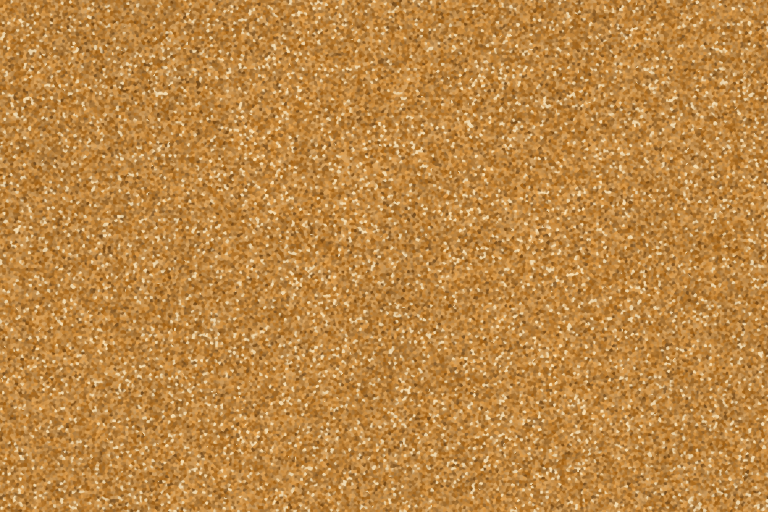
This texture is drawn by a WebGL 2 fragment shader. Its source:

```glsl
#version 300 es
precision highp float;
// Fine golden glitter: a sheet of tiny packed grains, each with its own tone.
// Grains are softly blended Voronoi cells; slow gradient noise varies the
// overall light and gathers the pale glints into loose clusters.

uniform vec2 u_resolution;
out vec4 fragColor;

// Three random values in 0..1 for a lattice cell
vec3 hash3(ivec2 cell, uint seed) {
    uvec3 v = uvec3(uvec2(cell), seed) * 1664525u + 1013904223u;
    v.x += v.y * v.z; v.y += v.z * v.x; v.z += v.x * v.y;
    v ^= v >> 16u;
    v.x += v.y * v.z; v.y += v.z * v.x; v.z += v.x * v.y;
    return vec3(v >> 8u) / 16777216.0;
}

float cornerSlope(ivec2 cell, vec2 offset) {
    float angle = 6.2832 * hash3(cell, 7u).x;
    return dot(vec2(cos(angle), sin(angle)), offset);
}

float gradientNoise(vec2 p) {
    ivec2 i = ivec2(floor(p));
    vec2 f = fract(p);
    vec2 s = f * f * f * (f * (f * 6.0 - 15.0) + 10.0);
    float low = mix(cornerSlope(i, f),
                    cornerSlope(i + ivec2(1, 0), f - vec2(1, 0)), s.x);
    float high = mix(cornerSlope(i + ivec2(0, 1), f - vec2(0, 1)),
                     cornerSlope(i + ivec2(1, 1), f - vec2(1, 1)), s.x);
    return mix(low, high, s.y);
}

// Colour of one grain: golden ramp, slight hue drift, rare glints and dark specks
vec3 grainColor(ivec2 cell, float cluster) {
    vec3 tone = hash3(cell, 1u);
    vec3 color = mix(vec3(0.60, 0.38, 0.12), vec3(0.87, 0.65, 0.37), tone.x);
    color += (tone.y - 0.5) * vec3(-0.05, 0.03, 0.12);
    float glintShare = 0.07 + 0.05 * cluster;
    if (tone.z < glintShare) color = mix(color, vec3(1.0, 0.95, 0.82), 0.75);
    if (tone.z > 0.96) color = mix(color, vec3(0.36, 0.22, 0.07), 0.6);
    return color;
}

void main() {
    vec2 p = gl_FragCoord.xy / u_resolution.y;

    // Slow variations
    float cluster = gradientNoise(p * 16.0) + 0.5 * gradientNoise(p * 37.0 + 50.0);
    float light = gradientNoise(p * 2.3 + 9.0) + 0.6 * gradientNoise(p * 7.0 + 30.0);

    // Weighted blend of the nearest grains
    vec2 q = p * 195.0;
    ivec2 home = ivec2(floor(q));
    vec3 sum = vec3(0.0);
    float total = 0.0;
    for (int y = -1; y <= 1; y++) {
        for (int x = -1; x <= 1; x++) {
            ivec2 cell = home + ivec2(x, y);
            vec2 center = vec2(cell) + 0.1 + 0.8 * hash3(cell, 2u).xy;
            vec2 d = q - center;
            float weight = exp(-5.5 * dot(d, d));
            sum += weight * grainColor(cell, cluster);
            total += weight;
        }
    }
    vec3 color = sum / total;

    color *= 1.0 + 0.03 * light + 0.015 * cluster;
    fragColor = vec4(clamp(color, 0.0, 1.0), 1.0);
}
```
